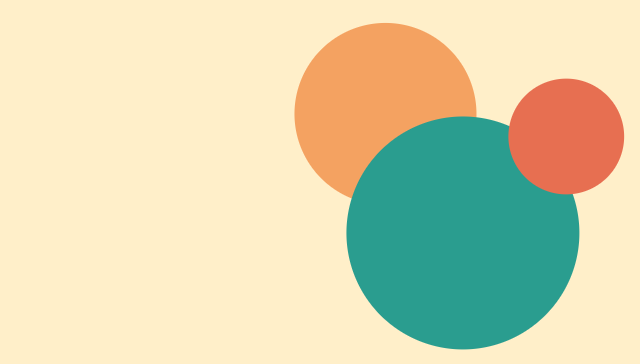
Reproduce this background procedurally as a WebGL 1 fragment shader.

```glsl
precision highp float;
// Three flat overlapping discs on a plain cream ground, right of centre.
// Each disc is a circle distance function, painted back to front with
// an edge smoothed over about one pixel.

uniform vec2 u_resolution;

// Palette
const vec3 CREAM  = vec3(1.000, 0.936, 0.788);
const vec3 ORANGE = vec3(0.957, 0.635, 0.380);
const vec3 TEAL   = vec3(0.165, 0.616, 0.561);
const vec3 CORAL  = vec3(0.906, 0.435, 0.318);

// Discs: centre x (in canvas widths), centre y and radius (in canvas heights)
const vec3 ORANGE_DISC = vec3(0.6023, 0.687, 0.250);
const vec3 TEAL_DISC   = vec3(0.7233, 0.360, 0.320);
const vec3 CORAL_DISC  = vec3(0.8848, 0.625, 0.159);

// Signed distance to a circle, negative inside
float circleDistance(vec2 point, vec2 centre, float radius) {
    return length(point - centre) - radius;
}

// Lay one disc over the colour beneath it
vec3 paintDisc(vec3 under, vec3 ink, vec3 disc, vec2 point) {
    float aspect = u_resolution.x / u_resolution.y;
    float pixel = 1.0 / u_resolution.y;
    float dist = circleDistance(point, vec2(disc.x * aspect, disc.y), disc.z);
    float coverage = clamp(0.5 - dist / pixel, 0.0, 1.0);
    return mix(under, ink, coverage);
}

void main() {
    vec2 point = gl_FragCoord.xy / u_resolution.y;

    // Back to front
    vec3 color = CREAM;
    color = paintDisc(color, ORANGE, ORANGE_DISC, point);
    color = paintDisc(color, TEAL, TEAL_DISC, point);
    color = paintDisc(color, CORAL, CORAL_DISC, point);

    gl_FragColor = vec4(color, 1.0);
}
```
